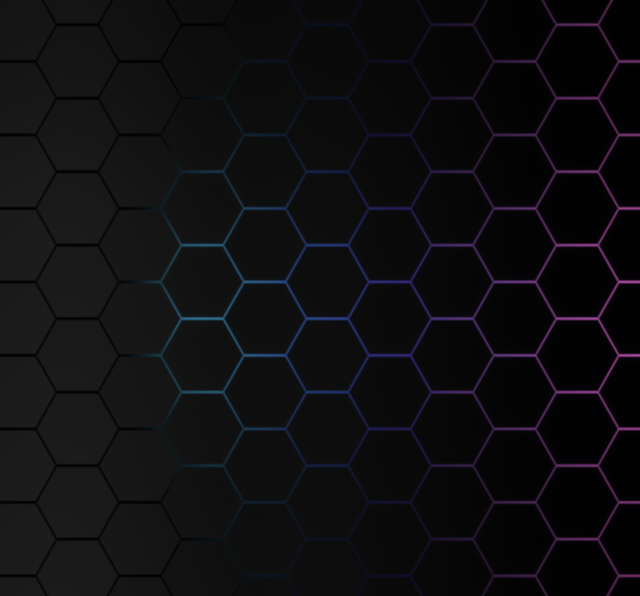
Reproduce this background procedurally as a Shadertoy shader.

```glsl
// Dark honeycomb with grooves on the left and a cyan to magenta glow along its seams.

const vec2 CANVAS = vec2(1.0756, 1.0);      // width and height in canvas heights
const vec2 ANCHOR = vec2(0.340, 0.527);     // centre of one cell
const float ROW = 0.1233;                   // vertical spacing of cells
const float COLUMN = 0.105;                 // horizontal spacing of columns
const float FLAT_WIDTH = 0.018;             // half widths of seams, in cell heights
const float SLANT_WIDTH = 0.013;
const float SOFTNESS = 0.020;               // blur of the seam edges
const float SLANT_STRENGTH = 0.85;
const float HALO = 0.05;                    // faint light beside the seams
const float GLOW_Y = 0.475;                 // height of the brightest band
const float GLOW_SPREAD = 0.165;

const vec3 CHARCOAL = vec3(0.106, 0.106, 0.106);
const vec3 GRAPHITE = vec3(0.054, 0.054, 0.055);
const vec3 NIGHT = vec3(0.005, 0.003, 0.007);
const vec3 CYAN = vec3(0.19, 0.45, 0.58);
const vec3 BLUE = vec3(0.17, 0.27, 0.57);
const vec3 INDIGO = vec3(0.20, 0.17, 0.52);
const vec3 VIOLET = vec3(0.37, 0.22, 0.50);
const vec3 MAGENTA = vec3(0.70, 0.31, 0.66);

// Offset from the nearest centre of a flat-topped hexagon grid of unit height
vec2 hexOffset(vec2 q) {
    vec2 period = vec2(sqrt(3.0), 1.0);
    vec2 a = q - period * floor(q / period + 0.5);
    vec2 b = q - period * (floor(q / period) + 0.5);
    return dot(a, a) < dot(b, b) ? a : b;
}

// Distances to the flat and to the slanted sides of a cell
vec2 sideDistances(vec2 cell) {
    vec2 c = abs(cell);
    return 0.5 - vec2(c.y, dot(c, vec2(0.8660254, 0.5)));
}

// Seam coverage: flat and slanted sides have their own widths
float seamMask(vec2 sides, float blur) {
    vec2 width = vec2(FLAT_WIDTH, SLANT_WIDTH);
    vec2 mask = 1.0 - smoothstep(width - blur, width + blur, sides);
    return max(mask.x, mask.y * SLANT_STRENGTH);
}

vec3 seamHue(float x) {
    vec3 hue = mix(CYAN, BLUE, smoothstep(0.31, 0.52, x));
    hue = mix(hue, INDIGO, smoothstep(0.51, 0.62, x));
    hue = mix(hue, VIOLET, smoothstep(0.61, 0.74, x));
    return mix(hue, MAGENTA, smoothstep(0.72, 1.0, x));
}

// Glow fades away from the bright band, less so toward the right
float seamGlow(vec2 uv) {
    float dy = uv.y - GLOW_Y;
    float band = exp(-dy * dy / (2.0 * GLOW_SPREAD * GLOW_SPREAD));
    float base = mix(0.2, 0.62, smoothstep(0.5, 0.95, uv.x));
    float start = 0.17 + 0.6 * dy * dy;
    float reach = smoothstep(start, start + 0.14, uv.x);
    return reach * mix(base, 1.0, band);
}

vec3 background(vec2 uv) {
    vec3 shade = mix(CHARCOAL, GRAPHITE, smoothstep(0.06, 0.42, uv.x));
    shade = mix(shade, NIGHT, smoothstep(0.42, 0.95, uv.x));
    return shade * (1.0 - 0.25 * smoothstep(0.6, 1.0, uv.y));
}

void mainImage(out vec4 fragColor, in vec2 fragCoord) {
    vec2 uv = fragCoord / iResolution.xy;

    // Hexagon space, stretched so that columns keep their spacing
    vec2 q = (uv * CANVAS - ANCHOR) / vec2(COLUMN / 0.8660254, ROW);
    vec2 cell = hexOffset(q);
    vec2 sides = sideDistances(cell);
    float blur = max(SOFTNESS, 0.8 / (iResolution.y * ROW));

    // Cell faces with a faint tilt of light
    vec3 color = background(uv) * (1.0 + 0.08 * (cell.x - cell.y));

    // Seams: dark grooves where there is no glow, light with a halo elsewhere
    vec3 seam = seamHue(uv.x) * seamGlow(uv);
    color += seam * HALO * exp(-18.0 * min(sides.x, sides.y));
    color = mix(color, seam, seamMask(sides, blur));

    fragColor = vec4(color, 1.0);
}
```
